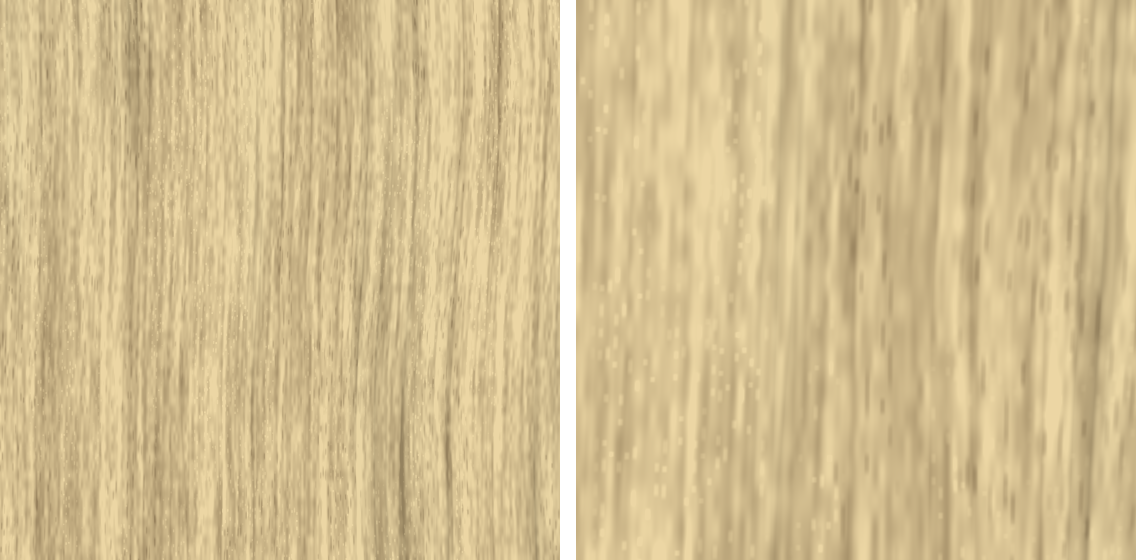
Left: the whole. Right: its middle third, enlarged.
Write a WebGL 2 fragment shader that draws this texture.

```glsl
#version 300 es
precision highp float;
// Pale oak veneer: vertical fibres, soft bands, dark veins and small pores.

#define DARK vec3(0.595, 0.51, 0.365)
#define LIGHT vec3(0.89, 0.805, 0.612)
#define COOL_TINT vec3(-0.014, 0.0, 0.006)
#define BASE_TONE 0.90
#define BAND_DEPTH 0.30
#define STREAK_DEPTH 0.36
#define FIBRE_DEPTH 0.52
#define VEIN_DEPTH 0.66
#define PORE_DEPTH 0.32
#define FLECK_DEPTH 0.24
#define SWAY 0.035

uniform vec2 u_resolution;
out vec4 fragColor;

float hash(vec2 p) {
    vec3 q = fract(vec3(p.xyx) * 0.1031);
    q += dot(q, q.yzx + 33.33);
    return fract((q.x + q.y) * q.z);
}

float noise(vec2 p) {
    vec2 cell = floor(p);
    vec2 f = fract(p);
    f = f * f * (3.0 - 2.0 * f);
    float low = mix(hash(cell), hash(cell + vec2(1.0, 0.0)), f.x);
    float high = mix(hash(cell + vec2(0.0, 1.0)), hash(cell + 1.0), f.x);
    return mix(low, high, f.y);
}

// Noise centred on zero, with its own seed.
float grain(vec2 p, vec2 frequency, float seed) {
    return noise(p * frequency + seed * vec2(17.3, 9.7) + 50.0) - 0.5;
}

// One wandering line per column: crisp on one flank, fading on the other.
float veins(vec2 p, float columns, float seed) {
    float x = p.x * columns + seed * 7.3 + 20.0;
    float id = floor(x);
    float local = fract(x);
    vec2 along = vec2(id * 5.0 + 0.5, p.y);
    float wander = noise(along * vec2(1.0, 3.5) + seed) - 0.5;
    float center = mix(0.32, 0.68, hash(vec2(id, seed))) + 0.16 * wander;
    float side = hash(vec2(id, seed + 31.0)) < 0.5 ? -1.0 : 1.0;
    float d = (local - center) * side;
    float crisp = 0.0024 * columns;
    float profile = d < 0.0 ? exp(-d * d / (crisp * crisp))
                            : 0.65 * exp(-d / (1.3 * crisp)) + 0.35 * exp(-d / 0.15);
    float strength = smoothstep(0.2, 0.8, noise(along * vec2(1.0, 2.2) + seed * 3.0 + 8.0));
    strength *= 0.3 + 0.7 * hash(vec2(id, seed + 57.0));
    float edgeFade = 1.0 - smoothstep(0.34, 0.5, abs(local - 0.5));
    return profile * strength * edgeFade;
}

// Short scattered dashes aligned with the fibres, tapering at both ends.
float dashes(vec2 p, vec2 cells, float share, float seed) {
    float column = floor(p.x * cells.x);
    vec2 q = p * cells + vec2(0.0, 40.0 * hash(vec2(column + 90.0, seed)));
    vec2 id = floor(q) + 90.0;
    vec2 local = abs(fract(q) - 0.5);
    float halfLength = mix(0.15, 0.48, hash(id + seed + 13.0));
    float across = 1.0 - smoothstep(0.08, 0.5, local.x);
    float ends = 1.0 - smoothstep(0.3 * halfLength, halfLength, local.y);
    return across * ends * step(1.0 - share, hash(id + seed));
}

void main() {
    vec2 uv = gl_FragCoord.xy / u_resolution.y;

    // Slow sway of the fibres
    vec2 p = uv;
    p.x += SWAY * grain(uv, vec2(2.0, 1.5), 1.0);
    p.x += 0.006 * grain(uv, vec2(8.0, 5.0), 2.0);

    // Bands and streaks
    float tone = BASE_TONE + BAND_DEPTH * grain(p, vec2(13.0, 0.7), 3.0);
    tone += STREAK_DEPTH * grain(p, vec2(38.0, 1.2), 4.0);
    tone += STREAK_DEPTH * grain(p, vec2(95.0, 2.5), 5.0);
    tone += 0.06 * (uv.y - 0.5);

    // Fine fibres
    tone += FIBRE_DEPTH * grain(p, vec2(180.0, 9.0), 6.0);
    tone += FIBRE_DEPTH * 0.75 * grain(p, vec2(250.0, 60.0), 7.0);

    // Veins from broad to thin
    float vein = 0.0;
    for (int i = 0; i < 4; i++) {
        float layer = float(i);
        float columns = 7.0 * pow(1.75, layer);
        vein += veins(p, columns, layer + 1.0) * (1.0 - 0.16 * layer);
    }
    float broken = 0.9 + 0.8 * grain(p, vec2(160.0, 22.0), 8.0);
    tone -= VEIN_DEPTH * min(vein, 1.2) * broken;

    // Pores and pale flecks gather in patches
    float porePatch = smoothstep(0.25, 0.75, noise(p * vec2(26.0, 2.0) + 70.0));
    float fleckPatch = smoothstep(0.35, 0.8, noise(p * vec2(40.0, 3.0) + 120.0));
    tone -= PORE_DEPTH * porePatch * dashes(p, vec2(210.0, 24.0), 0.28, 3.0);
    tone += FLECK_DEPTH * fleckPatch * dashes(p, vec2(220.0, 75.0), 0.3, 9.0);

    vec3 color = mix(DARK, LIGHT, clamp(tone, 0.0, 1.12));
    float cool = smoothstep(0.0, 0.4, grain(p, vec2(9.0, 1.0), 10.0));
    color += COOL_TINT * cool * (0.4 + min(vein, 1.0));
    fragColor = vec4(color, 1.0);
}
```
